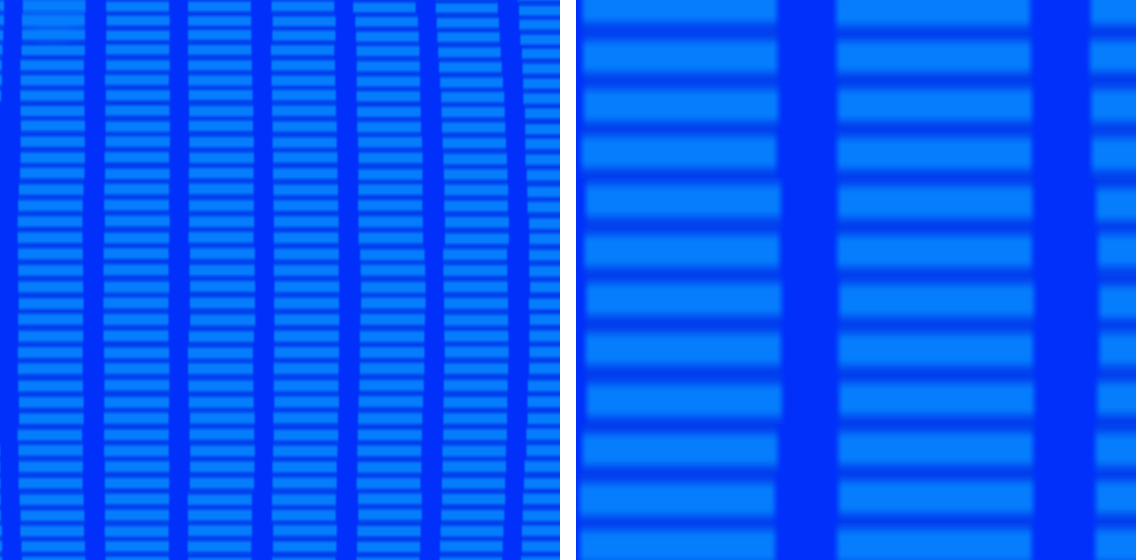
Left, the full canvas; right, a detail of the centre.
Reproduce this pattern procedurally as a Shadertoy shader.

```glsl
// Columns of level, soft-edged light bars on saturated blue, bulging like a
// curved screen. Each cell is found by a gentle barrel warp, then every bar is
// shifted as a whole by hashed offsets, so column edges step rather than bend.

float hash(vec2 p) {
    vec3 q = fract(vec3(p.xyx) * 0.1031);
    q += dot(q, q.yzx + 33.33);
    return fract((q.x + q.y) * q.z);
}

// Column coordinate: dark bands are centred on whole numbers.
float columnAt(float x, float y) {
    float dx = x - 0.319, dy = y - 0.453;
    return dx / 0.153 * (1.0 + 0.12 * dy * dy + 0.02 * dx * dx);
}

// Row coordinate: bars are centred on halves, closer together far from the middle.
float rowAt(float y, float column) {
    float dy = y - 0.388;
    float sag = max(dy, 0.0) * 0.0008 * pow(max(column, 0.0), 2.0);
    dy += sag;
    return dy * 34.0 * (1.0 + 0.13 * dy * dy) + 0.1;
}

// Soft coverage of a strip with the given half width.
float strip(float x, float halfWidth, float soft) {
    return 1.0 - smoothstep(halfWidth - soft, halfWidth + soft, abs(x));
}

void mainImage(out vec4 fragColor, in vec2 fragCoord) {
    vec2 uv = fragCoord / iResolution.xy;
    vec2 pixel = 1.0 / iResolution.xy;

    // Cell, with the column warp held constant over each bar's height
    float column = floor(columnAt(uv.x, uv.y));
    float row = rowAt(uv.y, column);
    float rowId = floor(row);
    float barY = uv.y - (fract(row) - 0.5) / 34.0;
    float across = columnAt(uv.x, barY) - column - 0.5;
    float along = row - rowId - 0.5;

    // Stepped drift over groups of rows, plus a little jitter per bar
    vec2 cell = vec2(column, rowId) + 40.0;
    float group = floor(cell.y / 5.0 + hash(cell.xx));
    across += 0.026 * (hash(vec2(cell.x, group)) - 0.5);
    across += 0.012 * (hash(cell + 7.0) - 0.5);
    along += 0.07 * (hash(cell + 19.0) - 0.5);

    // Bar coverage in each direction
    float inColumn = strip(across, 0.38, max(0.021, pixel.x / 0.153));
    float inBar = strip(along, 0.325, max(0.17, pixel.y * 34.0));

    // Gaps vary slightly and wash out near the upper left
    float washed = 1.0 - smoothstep(0.04, 0.10, length((uv - vec2(0.095, 0.99)) * vec2(0.9, 1.2)));
    float gap = (1.0 - inBar) * mix(0.9, 1.0, hash(cell + 31.0)) * (1.0 - 0.6 * washed);

    vec3 bandBlue = vec3(0.0, 0.19, 0.98);
    vec3 gapBlue = vec3(0.005, 0.235, 0.93);
    vec3 barBlue = vec3(0.02, 0.49, 0.99);
    vec3 color = mix(bandBlue, mix(barBlue, gapBlue, gap), inColumn);
    fragColor = vec4(color, 1.0);
}
```
